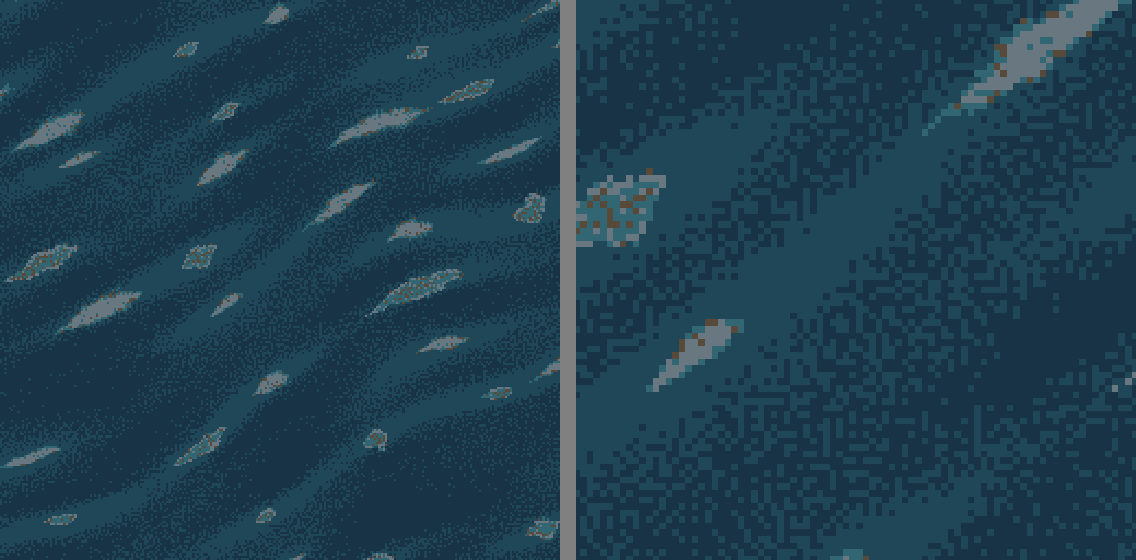
Left, the full canvas; right, a detail of the centre.
This texture is drawn by a Shadertoy shader. Its source:

```glsl
// Dark teal sea with slanted swells and scattered foam, drawn in dithered pixels.

vec2 hash2(vec2 p) {
    vec3 h = fract(vec3(p.xyx) * vec3(0.1031, 0.1030, 0.0973));
    h += dot(h, h.yzx + 33.33);
    return fract((h.xx + h.yz) * h.zy);
}

float gradientNoise(vec2 p) {
    vec2 cell = floor(p), f = fract(p);
    vec2 w = f * f * f * (f * (f * 6.0 - 15.0) + 10.0);
    vec4 corners;
    for (int i = 0; i < 4; i++) {
        vec2 corner = vec2(i % 2, i / 2);
        float angle = 6.2832 * hash2(cell + corner).x;
        corners[i] = dot(vec2(cos(angle), sin(angle)), f - corner);
    }
    return mix(mix(corners.x, corners.y, w.x), mix(corners.z, corners.w, w.x), w.y);
}

// High-passed white noise: an even, irregular dither threshold around 0.5
float ditherThreshold(vec2 pixel) {
    float around = 0.0;
    for (int y = -1; y <= 1; y++)
        for (int x = -1; x <= 1; x++)
            around += hash2(pixel + vec2(x, y)).x;
    return 0.5 + 0.95 * (hash2(pixel).x - around / 9.0);
}

// Returns halo strength, foam depth and solidity of the nearest patch
vec3 foamPatches(vec2 sea, float ragged) {
    vec2 spacing = vec2(0.25, 0.1);
    vec2 home = floor(sea / spacing);
    vec3 result = vec3(0.0, -9.0, 0.0);
    for (int y = -1; y <= 1; y++)
        for (int x = -1; x <= 1; x++) {
            vec2 id = home + vec2(x, y);
            vec2 place = hash2(id + 71.0), size = hash2(id + 137.0), kind = hash2(id + 211.0);
            if (kind.x > 0.66) continue;
            vec2 d = sea - (id + mix(vec2(0.15, 0.25), vec2(0.85, 0.75), place)) * spacing;
            float halo = exp(-dot(d / vec2(0.13, 0.024), d / vec2(0.13, 0.024)));
            result.x += halo;

            // Curved lens, fuller toward its upper end
            float along = d.x / mix(0.022, 0.1, size.x * size.x * 0.5 + size.x * 0.5);
            float bend = 0.008 * (kind.y - 0.5) * along * along;
            float across = (d.y + bend) / mix(0.009, 0.021, size.y);
            across /= 1.0 + 0.45 * clamp(along, -1.0, 1.0);
            float depth = 1.0 - along * along - abs(across) + ragged;
            if (depth > result.y) result.yz = vec2(depth, kind.y);
        }
    return result;
}

void mainImage(out vec4 fragColor, in vec2 fragCoord) {
    // Coarse pixels, 256 to the canvas height
    vec2 pixel = floor(fragCoord / iResolution.y * 256.0);
    vec2 p = (pixel + 0.5) / 256.0;
    float threshold = ditherThreshold(pixel + 19.0);
    vec2 grain = hash2(pixel + 503.0);

    // Swell coordinates: x runs along the crests, y across them
    float tilt = 0.46;
    vec2 sea = mat2(cos(tilt), -sin(tilt), sin(tilt), cos(tilt)) * p;
    sea.y += 0.075 * gradientNoise(p * 2.1 + 4.0) + 0.012 * gradientNoise(p * 6.0 + 9.0);

    // Long soft streaks with finer ones over them
    float streaks = gradientNoise(sea * vec2(2.4, 9.0) + 7.0)
                  + 0.45 * gradientNoise(sea * vec2(4.0, 23.0) + 31.0);
    float ragged = 0.55 * gradientNoise(sea * vec2(32.0, 75.0) + 50.0)
                 + 0.3 * gradientNoise(sea * vec2(14.0, 30.0) + 80.0);
    vec3 foam = foamPatches(sea, ragged);

    vec3 deepWater = vec3(0.09, 0.20, 0.27);
    vec3 swellWater = vec3(0.12, 0.28, 0.34);
    vec3 paleWater = vec3(0.20, 0.40, 0.45);
    vec3 foamGrey = vec3(0.41, 0.47, 0.50);
    vec3 foamBrown = vec3(0.34, 0.29, 0.23);

    float swell = 0.16 + 0.8 * streaks + foam.x * (1.1 + 0.7 * streaks);
    vec3 color = swell > threshold ? swellWater : deepWater;

    // Solid patches have grey cores; hollow ones have a bright rim
    float depth = foam.y + 0.3 * (threshold - 0.5);
    if (depth > 0.0) {
        float core = 0.85 * smoothstep(0.1, 0.4, foam.y);
        float rim = mix(0.75, 0.15, smoothstep(0.2, 0.4, foam.y));
        float grey = foam.z > 0.5 ? core : rim;
        color = grain.y > 0.74 ? foamBrown : paleWater;
        if (grey > threshold) color = foamGrey;
    }
    fragColor = vec4(color, 1.0);
}
```
